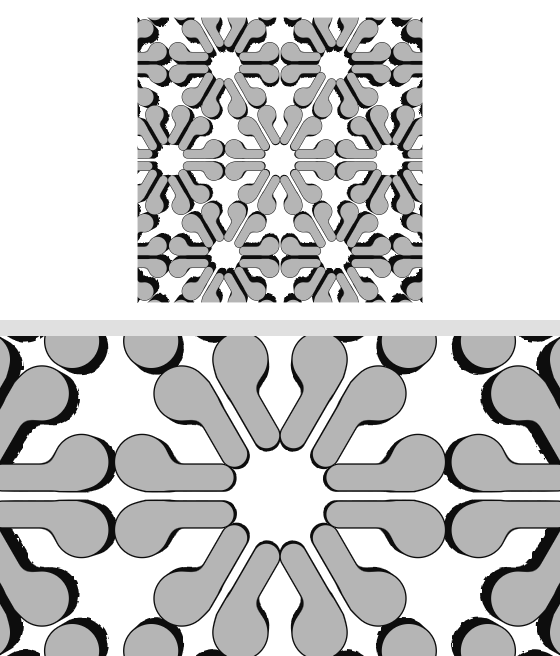
Top, the full canvas; bottom, a detail of the centre.
Write a WebGL 2 fragment shader that draws this pattern.

```glsl
#version 300 es
precision highp float;
// Square panel of raised grey petals in six-fold rosettes, with black side walls seen in perspective.

uniform vec2 u_resolution;
out vec4 fragColor;

float hash(vec2 cell) {
    vec3 h = fract(vec3(cell.xyx) * 0.1031);
    h += dot(h, h.yzx + 33.33);
    return fract((h.x + h.y) * h.z);
}

// Offset from the nearest rosette centre on a unit triangular lattice
vec2 rosetteOffset(vec2 p) {
    vec2 period = vec2(1.0, sqrt(3.0));
    vec2 a = p - period * floor(p / period + 0.5);
    vec2 b = p - period * (floor(p / period) + 0.5);
    return dot(a, a) < dot(b, b) ? a : b;
}

float smoothUnion(float a, float b, float k) {
    float h = max(k - abs(a - b), 0.0) / k;
    return min(a, b) - h * h * k * 0.25;
}

// Signed distance to the petals: a round-ended shank joined to a bulb
float petals(vec2 p) {
    vec2 q = abs(rosetteOffset(p));
    vec2 mirror = vec2(-0.5, 0.5 * sqrt(3.0));
    q -= 2.0 * max(dot(q, mirror), 0.0) * mirror;
    q.y = abs(q.y);
    float shank = length(q - vec2(clamp(q.x, 0.176, 0.36), 0.055)) - 0.042;
    float bulb = length(q - vec2(0.41, 0.101)) - 0.084;
    return max(smoothUnion(shank, bulb, 0.045), 0.011 - q.y);
}

void main() {
    float spacing = 0.3505 * u_resolution.y;
    vec2 p = (gl_FragCoord.xy - 0.5 * u_resolution) / spacing;
    float pixel = 1.0 / spacing;

    // Walls: sweep the petals from the top face down to a ragged base
    float top = petals(p);
    float baseScale = mix(0.952, 0.963, hash(floor(p * 80.0) + 200.0));
    float wall = top;
    for (int i = 1; i <= 16; i++) {
        float scale = mix(1.0, baseScale, float(i) / 16.0);
        wall = min(wall, petals(p / scale) * scale);
    }

    // White ground, black walls and rims, grey faces
    vec3 color = vec3(1.0);
    color = mix(color, vec3(0.05), clamp(0.5 - wall / pixel, 0.0, 1.0));
    color = mix(color, vec3(0.71), clamp(0.5 - (top + 0.004) / pixel, 0.0, 1.0));

    // Crop to the square panel
    float panel = max(abs(p.x), abs(p.y)) - 1.27;
    color = mix(color, vec3(1.0), clamp(0.5 + panel / pixel, 0.0, 1.0));
    fragColor = vec4(color, 1.0);
}
```
